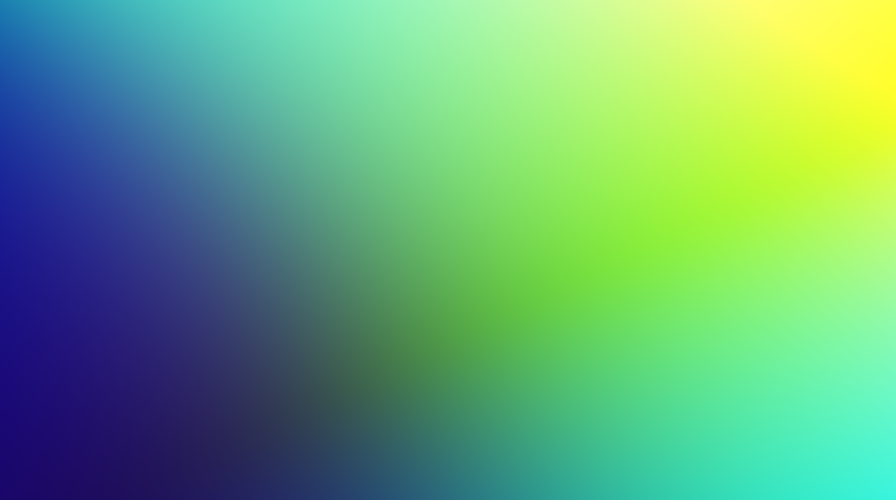
Reproduce this background procedurally as a WebGL 1 fragment shader.

```glsl
precision highp float;

uniform vec2 u_resolution;

// Crease: diagonal line where blue is weakest
const float CREASE_SLOPE = 0.85;
const float CREASE_OFFSET = -0.11;
const float CREASE_SOFTNESS = 0.05;

// Blue: level along the crease, then its rise on either side
const float BLUE_LEFT = 0.38;
const float BLUE_RIGHT = 0.10;
const vec3 BLUE_RISE_ABOVE = vec3(0.28, 0.85, -0.50);
const float BLUE_GAIN_BELOW = 0.90;
const float BLUE_FALLOFF_BELOW = 2.6;

// Red: floor, rise across, extra rise towards the upper right
const vec3 RED_RISE = vec3(0.10, 0.12, 0.96);

// Green: sigmoid of bias, across, up, up squared
const vec4 GREEN_CURVE = vec4(-3.7, 6.8, 1.8, 1.9);

float sigmoid(float x) {
  return 1.0 / (1.0 + exp(-x));
}

float redLevel(vec2 p) {
  return RED_RISE.x + p.x * (RED_RISE.y + RED_RISE.z * p.y);
}

float greenLevel(vec2 p) {
  return sigmoid(dot(GREEN_CURVE, vec4(1.0, p.x, p.y, p.y * p.y)));
}

float blueLevel(vec2 p) {
  // Smooth positive distances on the two sides of the crease
  float offset = p.y - (CREASE_SLOPE * p.x + CREASE_OFFSET);
  float above = 0.5 * (offset + length(vec2(offset, CREASE_SOFTNESS)));
  float below = above - offset;

  float base = mix(BLUE_LEFT, BLUE_RIGHT, p.x);
  float riseAbove = dot(BLUE_RISE_ABOVE, vec3(1.0, p.x, pow(p.x, 4.0)));
  float glowBelow = BLUE_GAIN_BELOW * p.x * (1.0 - exp(-BLUE_FALLOFF_BELOW * below));
  return base + riseAbove * above + glowBelow;
}

void main() {
  vec2 p = gl_FragCoord.xy / u_resolution;
  vec3 color = vec3(redLevel(p), greenLevel(p), blueLevel(p));
  gl_FragColor = vec4(clamp(color, 0.0, 1.0), 1.0);
}
```
